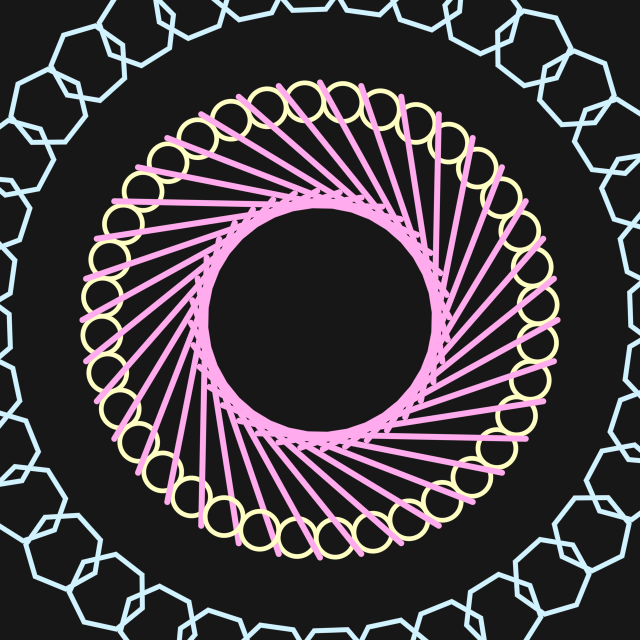
Write a Shadertoy shader that draws this background.

```glsl
const float PI = 3.14159265;
const int COPIES = 36;

// Express p in a frame whose x axis points along the given angle
vec2 toFrame(vec2 p, float degrees) {
    float a = radians(degrees);
    return vec2(cos(a) * p.x + sin(a) * p.y, cos(a) * p.y - sin(a) * p.x);
}

float segmentDistance(vec2 p, vec2 a, vec2 b) {
    vec2 ab = b - a;
    return length(p - a - ab * clamp(dot(p - a, ab) / dot(ab, ab), 0.0, 1.0));
}

// Outline of a heptagon with a flat side facing -x
float heptagonOutline(vec2 p, float apothem) {
    float sector = 2.0 * PI / 7.0;
    float a = mod(atan(p.y, -p.x) + 0.5 * sector, sector) - 0.5 * sector;
    return abs(length(p) * cos(a) - apothem);
}

float coverage(float d) {
    float pixel = 1.0 / iResolution.y;
    return 1.0 - smoothstep(-0.7 * pixel, 0.7 * pixel, d);
}

void mainImage(out vec4 fragColor, in vec2 fragCoord) {
    vec2 p = (fragCoord - 0.5 * iResolution.xy) / iResolution.y;

    float heptagons = 1.0;
    float lowerRings = 1.0;
    float upperRings = 1.0;
    float spokes = 1.0;

    for (int i = 0; i < COPIES; i++) {
        float turn = float(i) * 360.0 / float(COPIES);

        // Outer chain
        vec2 q = toFrame(p, turn + 2.0) - vec2(0.539, 0.0);
        heptagons = min(heptagons, heptagonOutline(q, 0.054) - 0.0039);

        // Small rings; two of them lie above the spokes
        q = toFrame(p, turn + 4.0) - vec2(0.3417, 0.0);
        float ring = abs(length(q) - 0.0296) - 0.0037;
        if (i == 24 || i == 25) upperRings = min(upperRings, ring);
        else lowerRings = min(lowerRings, ring);

        // Spokes tangent to the central disc
        q = toFrame(p, turn - 61.16);
        float spoke = segmentDistance(q, vec2(0.179, -0.0937), vec2(0.179, 0.3251));
        spokes = min(spokes, spoke - 0.0047);
    }

    // Layers from back to front
    vec3 cream = vec3(1.0, 1.0, 0.77);
    vec3 color = vec3(0.09);
    color = mix(color, vec3(0.82, 0.95, 1.0), coverage(heptagons));
    color = mix(color, cream, coverage(lowerRings));
    color = mix(color, vec3(1.0, 0.67, 0.93), coverage(spokes));
    color = mix(color, cream, coverage(upperRings));
    fragColor = vec4(color, 1.0);
}
```
